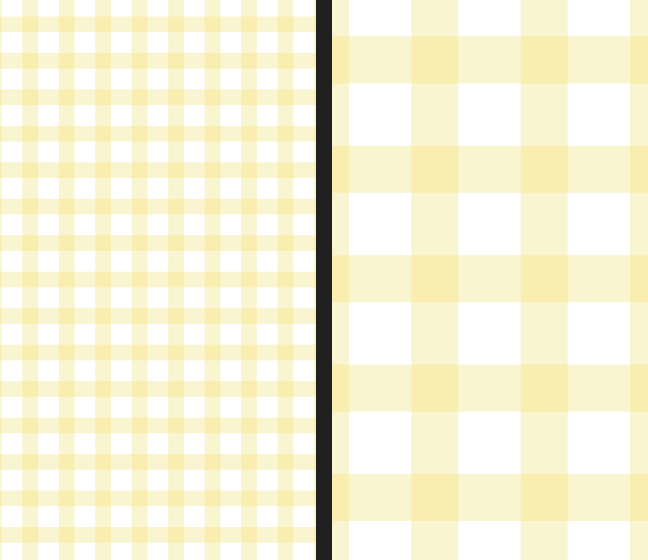
Left: the whole. Right: its middle third, enlarged.
Give the GLSL for this pattern, as a Shadertoy shader.

```glsl
#define REPEATS_ACROSS 8.666
#define BAND_SHARE 0.431
#define BAND_PHASE vec2(0.495, 0.012)
#define GROUND_COLOR vec3(1.0, 1.0, 1.0)
#define BAND_COLOR vec3(0.98, 0.96, 0.82)
#define CROSSING_COLOR vec3(0.98, 0.93, 0.69)

// Coverage of vertical (x) and horizontal (y) bands centred on whole cell units
vec2 bandCoverage(vec2 cell, float pixelSize) {
    vec2 distanceToCentre = abs(fract(cell + 0.5) - 0.5);
    return clamp((0.5 * BAND_SHARE - distanceToCentre) / pixelSize + 0.5, 0.0, 1.0);
}

void mainImage(out vec4 fragColor, in vec2 fragCoord) {
    // Square cells measured from the canvas centre
    float pixelSize = REPEATS_ACROSS / iResolution.x;
    vec2 cell = (fragCoord - 0.5 * iResolution.xy) * pixelSize - BAND_PHASE;
    vec2 band = bandCoverage(cell, pixelSize);

    // Gingham: a single band is pale, a crossing of two is deeper
    vec3 betweenRows = mix(GROUND_COLOR, BAND_COLOR, band.x);
    vec3 withinRow = mix(BAND_COLOR, CROSSING_COLOR, band.x);
    fragColor = vec4(mix(betweenRows, withinRow, band.y), 1.0);
}
```
